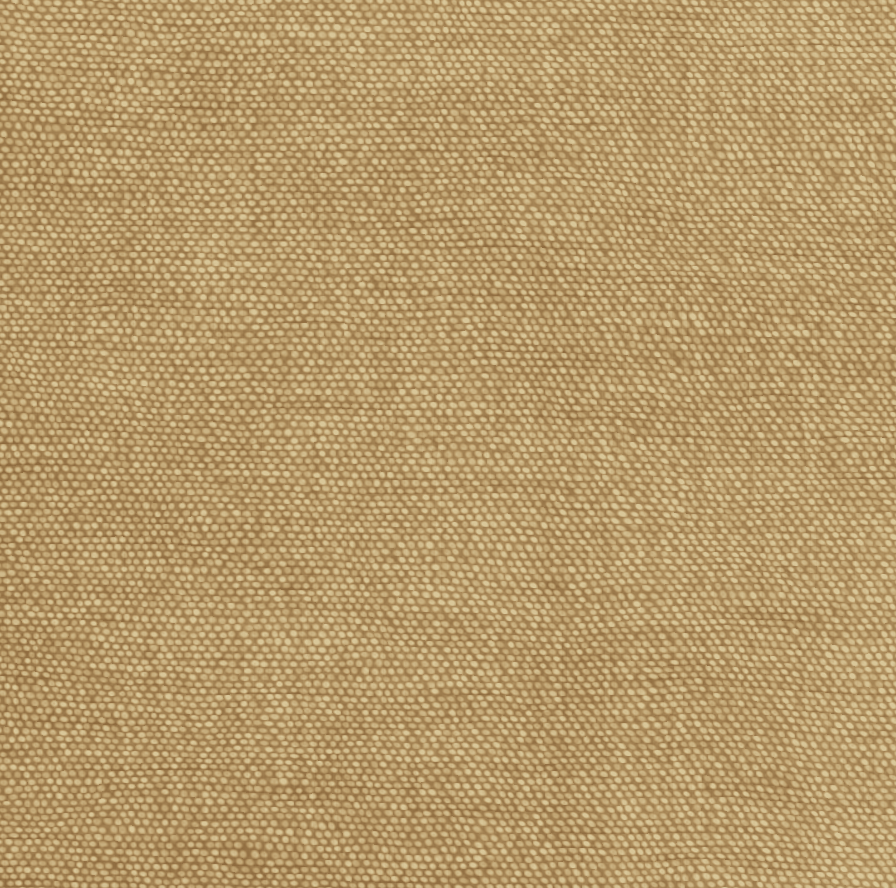
Write a WebGL 2 fragment shader that draws this texture.

```glsl
#version 300 es
precision highp float;

uniform vec2 u_resolution;
out vec4 fragColor;

const vec2 WEAVE_COUNT = vec2(92.0, 128.0);
const vec3 SHADOW = vec3(0.56, 0.42, 0.245);
const vec3 COTTON = vec3(0.725, 0.605, 0.408);
const vec3 HIGHLIGHT = vec3(0.85, 0.78, 0.60);

float hash(vec2 p) {
    return fract(sin(dot(p, vec2(127.1, 311.7))) * 43758.5453);
}

float noise(vec2 p) {
    vec2 i = floor(p);
    vec2 f = fract(p);
    f = f * f * (3.0 - 2.0 * f);
    return mix(mix(hash(i), hash(i + vec2(1.0, 0.0)), f.x),
               mix(hash(i + vec2(0.0, 1.0)), hash(i + vec2(1.0, 1.0)), f.x), f.y);
}

float fbm(vec2 p) {
    float sum = 0.0;
    float weight = 0.5;
    for (int i = 0; i < 4; i++) {
        sum += weight * (noise(p) - 0.5);
        p = p * 2.1 + 17.3;
        weight *= 0.5;
    }
    return sum;
}

// Sloping weft with slow and quick drift of the threads
vec2 bendThreads(vec2 uv, float slope, float amount) {
    vec2 slow = vec2(noise(uv * vec2(9.0, 5.0)), noise(uv * vec2(5.0, 9.0) + 31.0));
    vec2 quick = vec2(noise(uv * vec2(38.0, 22.0) + 9.0), noise(uv * vec2(22.0, 38.0) + 63.0));
    return uv + vec2(0.0, slope * uv.x) + amount * (slow - 0.5) + 0.35 * amount * (quick - 0.5);
}

// One rounded thread crossing, tilted and uneven in size
float crossing(vec2 local, vec2 id, float tilt) {
    vec2 p = local - 0.5;
    p += 0.2 * (vec2(hash(id), hash(id + 7.7)) - 0.5);
    p.y += tilt * p.x;
    vec2 radius = vec2(0.54, 0.60) * (0.88 + 0.24 * vec2(hash(id + 3.1), hash(id + 5.9)));
    return 1.0 - smoothstep(0.3, 1.0, length(p / radius));
}

// Staggered rows of crossings, with a brightness of their own
float plainWeave(vec2 p, float tilt) {
    float row = floor(p.y);
    p.x += 0.5 * mod(row, 2.0);
    vec2 id = floor(p);
    return crossing(fract(p), id, tilt) * (0.75 + 0.5 * hash(id + 19.0));
}

// Thick and thin yarn along rows and columns
float yarnStreaks(vec2 p) {
    float weft = noise(vec2(p.x * 0.09, floor(p.y) * 3.7)) - 0.5;
    float warp = noise(vec2(floor(p.x * 2.0) * 2.3, p.y * 0.06)) - 0.5;
    float gap = 1.0 - smoothstep(0.1, 0.45, fract(p.y));
    float slub = smoothstep(0.6, 0.9, noise(vec2(p.x * 0.1 + 40.0, floor(p.y) * 5.3)));
    return 0.15 * weft + 0.13 * warp - 0.16 * slub * gap;
}

// Broad fading, paler towards the upper right, with a dim upright fold
float fading(vec2 uv) {
    float slope = 0.11 * (uv.x - 0.5) + 0.07 * (uv.y - 0.5);
    float fold = exp(-pow((uv.x - 0.63) / 0.05, 2.0)) * (1.0 - smoothstep(0.2, 0.8, uv.y));
    return slope - 0.07 * fold + 0.22 * fbm(uv * vec2(4.0, 5.0) + 5.0);
}

// Rare small dark knots
float knots(vec2 p) {
    vec2 id = floor(p);
    vec2 centre = 0.25 + 0.5 * vec2(hash(id + 2.0), hash(id + 8.0));
    float present = step(0.965, hash(id + 53.0));
    return present * (1.0 - smoothstep(0.0, 0.1, length(fract(p) - centre)));
}

vec3 clothColour(float tone) {
    vec3 lower = mix(SHADOW, COTTON, clamp(tone / 0.55, 0.0, 1.0));
    return mix(lower, HIGHLIGHT, clamp((tone - 0.55) / 0.55, 0.0, 1.0));
}

void main() {
    vec2 uv = gl_FragCoord.xy / u_resolution;
    vec2 threads = bendThreads(uv, 0.015, 0.010) * WEAVE_COUNT;
    float tilt = mix(0.1, 0.4, smoothstep(0.2, 0.8, uv.x));

    float tone = 0.24 + 0.70 * plainWeave(threads, tilt);
    tone += yarnStreaks(threads) + fading(uv);
    tone += 0.22 * (noise(threads * vec2(3.5, 2.6)) - 0.5);
    tone -= 0.2 * knots(uv * 7.0);

    fragColor = vec4(clothColour(tone), 1.0);
}
```
